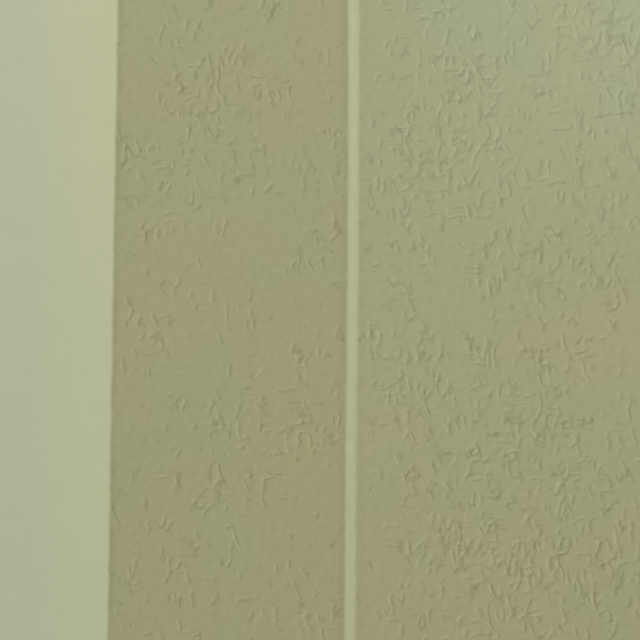
A WebGL 1 fragment shader for this texture:

```glsl
precision highp float;
// Pale smooth band beside a tan plaster wall, split by a thin raised bead.
// Soft gradients tint each panel; broken creases of gradient noise and short
// scattered strokes, dark with lit rims, give the plaster its relief.
uniform vec2 u_resolution;

vec2 hash2(vec2 p) {
  vec3 q = fract(p.xyx * vec3(0.1031, 0.1030, 0.0973));
  q += dot(q, q.yzx + 33.33);
  return fract((q.xx + q.yz) * q.zy);
}

float gradientDot(vec2 cell, vec2 offset, vec2 f) {
  return dot(hash2(cell + offset + 90.0) * 2.0 - 1.0, f - offset);
}

float gradientNoise(vec2 p) {
  vec2 i = floor(p), f = fract(p);
  vec2 u = f * f * f * (f * (f * 6.0 - 15.0) + 10.0);
  float low = mix(gradientDot(i, vec2(0.0), f), gradientDot(i, vec2(1.0, 0.0), f), u.x);
  float high = mix(gradientDot(i, vec2(0.0, 1.0), f), gradientDot(i, vec2(1.0), f), u.x);
  return mix(low, high, u.y);
}

float segmentDistance(vec2 p, vec2 halfAxis) {
  float t = clamp(dot(p, halfAxis) / dot(halfAxis, halfAxis), -1.0, 1.0);
  return length(p - halfAxis * t);
}

// Signed relief of scattered strokes: grooves negative, lit rims positive.
float strokes(vec2 uv, float cells, float density, float seed) {
  vec2 p = uv * cells;
  p += 0.2 * vec2(gradientNoise(p * 1.7 + seed), gradientNoise(p * 1.7 + seed + 31.0));
  vec2 home = floor(p);
  float relief = 0.0;
  for (int j = -1; j <= 1; j++) {
    for (int i = -1; i <= 1; i++) {
      vec2 cell = home + vec2(float(i), float(j));
      vec2 place = hash2(cell + seed);
      vec2 shape = hash2(cell + seed + 47.0);
      vec2 fate = hash2(cell + seed + 83.0);
      float tilt = (shape.x - 0.6) * 0.8 + step(0.7, fate.y) * 1.9;
      vec2 halfAxis = vec2(sin(tilt), cos(tilt)) * mix(0.08, 0.5, shape.y * shape.y);
      vec2 d = p - cell - place;
      float groove = segmentDistance(d, halfAxis);
      float rim = segmentDistance(d + vec2(0.14, -0.07), halfAxis);
      float strength = smoothstep(0.0, 0.4, density - fate.x);
      relief += strength * (0.6 * exp(-rim * rim * 90.0) - exp(-groove * groove * 90.0));
    }
  }
  return relief;
}

// Thin wandering lines along the zero contour of stretched noise.
float crease(vec2 p, float thickness) {
  float n = gradientNoise(p) / thickness;
  return exp(-n * n);
}

// Creases kept only where a gate noise opens, lit from the upper left.
float brokenCreases(vec2 uv, vec2 frequency, float density, float seed) {
  float gate = gradientNoise(uv * 37.0 + seed + 61.0) + 0.45 * (density - 0.85);
  float open = smoothstep(0.0, 0.2, gate);
  float lit = crease((uv + vec2(0.0042, -0.0025)) * frequency + seed, 0.11);
  return open * (0.6 * lit - crease(uv * frequency + seed, 0.11));
}

float plasterRelief(vec2 uv, float density) {
  float bumps = gradientNoise(uv * 85.0) - gradientNoise((uv + vec2(0.004, -0.003)) * 85.0);
  return 0.9 * strokes(uv, 38.0, density - 0.1, 5.0)
       + brokenCreases(uv, vec2(64.0, 34.0), density, 140.0)
       + 0.75 * brokenCreases(uv, vec2(36.0, 68.0), density - 0.25, 210.0) + 0.3 * bumps;
}

vec3 bandColor(vec2 uv) {
  vec3 color = mix(vec3(0.692, 0.712, 0.600), vec3(0.710, 0.722, 0.588), smoothstep(0.02, 0.15, uv.x));
  color += vec3(0.048, 0.034, 0.036) * (uv.y - 0.5);
  return color + 0.007 * gradientNoise(uv * 24.0);
}

vec3 wallColor(vec2 uv, float rightSide) {
  vec3 middle = mix(vec3(0.600, 0.596, 0.450), vec3(0.628, 0.624, 0.482), uv.y);
  vec3 right = mix(vec3(0.608, 0.600, 0.464), vec3(0.638, 0.644, 0.510), uv.y);
  right += vec3(0.016, 0.026, 0.026) * smoothstep(0.55, 1.0, uv.y) * smoothstep(0.56, 1.0, uv.x);
  vec3 color = mix(middle, right, rightSide);
  float stain = gradientNoise(uv * 5.0 + 7.0) + 0.5 * gradientNoise(uv * 13.0);
  return color + vec3(0.016, -0.005, -0.005) * stain;
}

void main() {
  vec2 uv = gl_FragCoord.xy / u_resolution;
  float soft = max(0.0036, 0.7 / u_resolution.x);

  // Slightly leaning, uneven boundaries.
  float wobble = 0.0018 * gradientNoise(vec2(uv.y * 42.0, 3.5));
  float bandEdge = mix(0.168, 0.184, uv.y) + wobble;
  float beadCenter = mix(0.547, 0.5525, smoothstep(0.0, 0.8, uv.y)) + 0.7 * wobble;
  float beadOffset = uv.x - beadCenter;
  float rightSide = smoothstep(-soft, soft, beadOffset);

  // Plaster, with roughness varying in broad patches.
  float patches = gradientNoise(uv * 4.5 + 19.0) + 0.7 * gradientNoise(uv * 11.0 + 3.0);
  float density = mix(0.56, 0.86, rightSide) + 0.7 * patches;
  density -= 0.5 * rightSide * (1.0 - smoothstep(0.01, 0.09, beadOffset));
  vec3 color = wallColor(uv, rightSide);
  color += vec3(0.052, 0.054, 0.049) * clamp(plasterRelief(uv, density), -1.3, 0.7);

  // Faint shadow along each side of the bead, then the lit bead itself.
  color -= 0.016 * exp(-pow((beadOffset + 0.013) / 0.007, 2.0));
  color -= 0.006 * exp(-pow((beadOffset - 0.015) / 0.008, 2.0));
  float bead = 1.0 - smoothstep(0.0085 - soft, 0.0085 + soft, abs(beadOffset));
  vec3 beadColor = mix(vec3(0.68, 0.685, 0.535), vec3(0.715, 0.725, 0.585), uv.y);
  beadColor += 0.022 * gradientNoise(uv * vec2(120.0, 45.0)) - 1.8 * abs(beadOffset + 0.001);
  color = mix(color, beadColor, bead);

  // Smooth band with a broken dark seam on its wall side.
  float fromBand = uv.x - bandEdge;
  float seam = 0.5 + 1.1 * gradientNoise(vec2(uv.y * 34.0, 8.3));
  color -= 0.036 * seam * exp(-pow((fromBand - 0.004) / 0.005, 2.0));
  color = mix(bandColor(uv), color, smoothstep(-soft, soft, fromBand));

  gl_FragColor = vec4(color + 0.006 * gradientNoise(uv * 70.0 + 11.0), 1.0);
}
```
